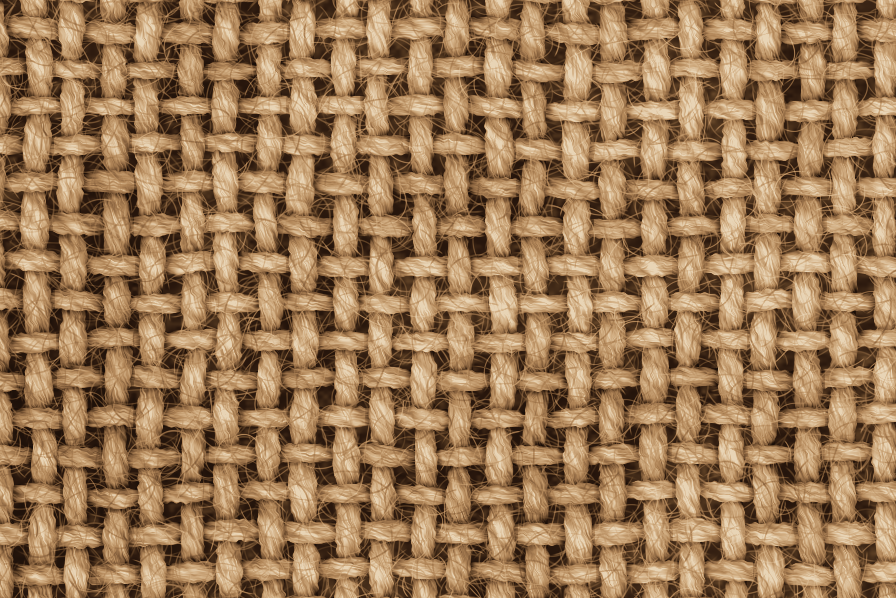
Write a WebGL 2 fragment shader that draws this texture.

```glsl
#version 300 es
precision highp float;
// Coarse plain-woven burlap: twisted, uneven jute threads with stray fibres over dark gaps.
uniform vec2 u_resolution;
out vec4 fragColor;

#define ROWS 15.45          // thread spacings over the canvas height
#define WARP_HALF 0.31      // half width of upright threads, in spacings
#define WEFT_HALF 0.245     // half width of level threads
#define PAIRING 0.05        // upright threads draw together in pairs
#define PLY_TWIST 5.0
#define FIBRE_FINENESS 24.0
#define HAIR_LAYERS 14
#define HAIR_HALF 0.014
#define HAIR_OPACITY 0.62
#define PI 3.14159

float hash(vec2 p) {
  vec3 q = fract(p.xyx * vec3(0.1031, 0.1030, 0.0973));
  q += dot(q, q.yzx + 33.33);
  return fract((q.x + q.y) * q.z);
}

float noise(vec2 p) {
  vec2 i = floor(p), f = fract(p);
  f = f * f * (3.0 - 2.0 * f);
  return mix(mix(hash(i), hash(i + vec2(1, 0)), f.x),
             mix(hash(i + vec2(0, 1)), hash(i + vec2(1, 1)), f.x), f.y);
}

struct Thread { float tone, cover, edge, over; };

// s.x runs across the threads, s.y along them; side sets which crossings lie on top.
Thread thread(vec2 s, float halfWidth, float pairing, float side, float lean, float px) {
  float id = floor(s.x);
  float parity = 1.0 - 2.0 * mod(id, 2.0);
  float over = side * parity * cos(PI * (s.y - 0.5));
  vec2 seed = vec2(id * 7.3 + side * 91.0, s.y);

  // Uneven centre line, thickness and ragged outline
  float c = s.x - id - 0.5 - pairing * parity;
  c += 0.10 * (noise(seed * vec2(1.0, 0.8)) - 0.5);
  c += 0.07 * (noise(s * 8.0 + side * 40.0) - 0.5);
  float w = halfWidth * (0.84 + 0.16 * hash(vec2(id, side + 5.0))
          + 0.18 * noise(seed * vec2(1.0, 1.3) + 17.0) + 0.09 * over);
  float u = c / w;
  float dome = sqrt(max(1.0 - u * u, 0.0));

  // Slanted plies with fine fibres following them
  float slant = c + lean * s.y;
  float ply = abs(sin(1.4 * asin(clamp(u, -1.0, 1.0)) + PLY_TWIST * s.y + id * 2.1));
  float fibre = noise(vec2(slant * FIBRE_FINENESS + id * 31.0, s.y * 2.6));
  fibre = 0.6 * fibre + 0.4 * noise(vec2(slant * FIBRE_FINENESS * 1.9, s.y * 4.0 + id * 9.0));
  float tone = 0.24 + 0.42 * dome + 0.17 * over - 0.07 * u
             + 0.50 * (fibre - 0.5) + 0.17 * (ply - 0.6)
             + 0.10 * (hash(vec2(id, side + 2.0)) - 0.5);
  float cover = clamp(0.5 + (1.0 - abs(u)) * w / px, 0.0, 1.0);
  return Thread(tone, cover, abs(u), over);
}

// One curved stray fibre per cell: returns coverage and tone of the strongest.
vec2 hairs(vec2 p, float layer, float px) {
  vec2 best = vec2(0.0);
  vec2 cell = floor(p);
  for (int k = 0; k < 9; k++) {
    vec2 id = cell + vec2(k % 3 - 1, k / 3 - 1);
    vec2 key = id + layer * 37.0 + 60.0;
    vec2 d = p - id - vec2(hash(key), hash(key + 11.7));
    float a = 2.0 * PI * hash(key + 23.1);
    d = mat2(cos(a), sin(a), -sin(a), cos(a)) * d;
    float bend = 2.6 * (hash(key + 5.9) - 0.5);
    float reach = 0.25 + 0.5 * hash(key + 41.3);
    float off = abs(d.y - bend * (d.x * d.x - 0.1)) / sqrt(1.0 + 4.0 * bend * bend * d.x * d.x);
    float hit = (1.0 - smoothstep(0.0, HAIR_HALF + px * 0.8, off))
              * (1.0 - smoothstep(reach * 0.7, reach, abs(d.x)));
    if (hit > best.x) best = vec2(hit, hash(key + 71.0));
  }
  return best;
}

// Dark gap to pale straw
vec3 jute(float t) {
  vec3 ramp[6] = vec3[6](vec3(0.16, 0.09, 0.05), vec3(0.34, 0.23, 0.13), vec3(0.53, 0.38, 0.24),
                         vec3(0.70, 0.53, 0.35), vec3(0.82, 0.68, 0.51), vec3(0.91, 0.83, 0.71));
  vec3 col = ramp[0] * mix(0.6, 1.0, smoothstep(-0.1, 0.05, t));
  for (int i = 1; i < 6; i++) col = mix(col, ramp[i], clamp(t * 5.6 - float(i) + 0.8, 0.0, 1.0));
  return col;
}

void main() {
  vec2 p = gl_FragCoord.xy / u_resolution.y;
  float px = ROWS / u_resolution.y;
  vec2 q = p * ROWS - vec2(0.36, 0.16);

  // Slack cloth: slow drift of both thread sets
  q += 0.24 * (vec2(noise(q * 0.3 + 50.0), noise(q * 0.35 + 90.0)) - 0.5);
  q.x -= 0.2 * (1.0 - p.y) * (1.0 - smoothstep(0.0, 1.0, p.x));

  Thread warp = thread(q, WARP_HALF, PAIRING, -1.0, 0.32, px);
  Thread weft = thread(q.yx, WEFT_HALF, 0.0, 1.0, 0.16, px);
  weft.tone -= 0.03;
  Thread upper = weft, lower = warp;
  if (warp.over > weft.over) { upper = warp; lower = weft; }

  // Gap, lower thread with contact shadow, then upper thread
  float tone = 0.02 + 0.24 * noise(q * vec2(7.0, 9.0)) * noise(q * 3.0 + 20.0);
  float shadow = smoothstep(0.0, 0.7, upper.over) * (1.0 - smoothstep(0.95, 1.6, upper.edge));
  tone = mix(tone, lower.tone - 0.22 * shadow, lower.cover);
  tone = mix(tone, upper.tone, upper.cover);

  // Stray fibres, darker ones first
  for (int i = 0; i < HAIR_LAYERS; i++) {
    float f = float(i), a = f * 2.4;
    vec2 h = hairs(mat2(cos(a), sin(a), -sin(a), cos(a)) * q * (0.8 + 0.03 * f), f, px);
    float hairTone = 0.22 + 0.38 * f / float(HAIR_LAYERS) + 0.35 * h.y;
    tone = mix(tone, hairTone, h.x * HAIR_OPACITY * (0.4 + 0.6 * noise(q * 0.7 + f * 13.0)));
  }

  // Uneven fading over the cloth
  tone += 0.12 * (noise(q * 0.4 + 7.0) - 0.5) + 0.04 * (p.x - 0.75);
  fragColor = vec4(jute(tone), 1.0);
}
```
